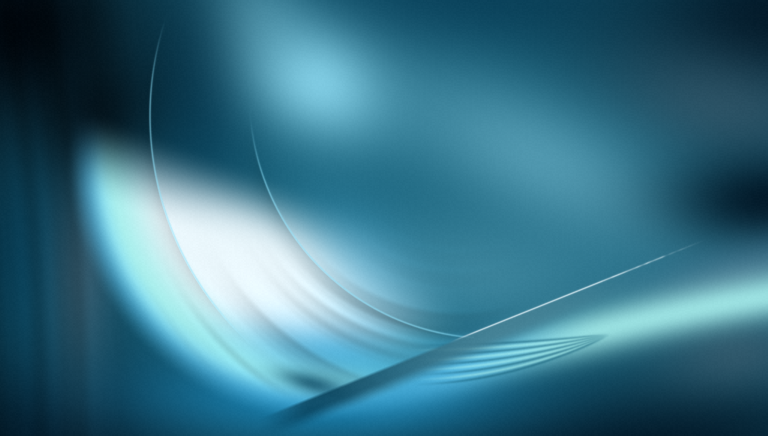
This background is drawn by a WebGL 1 fragment shader. Its source:

```glsl
precision highp float;
// Abstract teal backdrop: soft elliptical glows over a dark base, a luminous
// crescent bounded by a circle, silky arcs, and a diagonal ribbon at lower right.
// Positions are in canvas heights, with the origin at the lower left.
uniform vec2 u_resolution;

#define ASPECT 1.766
#define RIM_CENTRE vec2(0.751, 0.629)
#define RIM_RADIUS 0.567
#define OUTER_ARC vec3(1.055, 0.735, 0.710)
#define INNER_ARC vec3(1.129, 0.779, 0.555)
#define LINE_WIDTH 0.0024
#define SILK_FREQUENCY 65.0
#define SILK_STRENGTH 0.38
#define STRANDS 9
#define GRAIN 0.012

const vec3 BLACK = vec3(0.00, 0.025, 0.05);
const vec3 NAVY = vec3(0.01, 0.10, 0.16);
const vec3 DEEP = vec3(0.03, 0.25, 0.35);
const vec3 TEAL = vec3(0.09, 0.38, 0.48);
const vec3 SLATE = vec3(0.23, 0.36, 0.43);
const vec3 MIST = vec3(0.34, 0.62, 0.71);
const vec3 SKY = vec3(0.52, 0.82, 0.91);
const vec3 AZURE = vec3(0.10, 0.53, 0.73);
const vec3 CYAN = vec3(0.38, 0.78, 0.95);
const vec3 MINT = vec3(0.66, 0.94, 0.93);
const vec3 WHITE = vec3(0.92, 0.97, 0.99);

float hash(vec2 p) {
  return fract(sin(dot(p, vec2(127.1, 311.7))) * 43758.5453);
}

float noise(float x) {
  float cell = floor(x);
  return mix(hash(vec2(cell, 0.0)), hash(vec2(cell + 1.0, 0.0)), smoothstep(0.0, 1.0, x - cell));
}

float bell(float x) {
  return exp(-x * x);
}

// Blends a soft ellipse, tilted by a slope, into the colour.
void glow(inout vec3 col, vec2 p, vec2 centre, vec2 radii, float slope, vec3 tint, float amount) {
  vec2 d = p - centre;
  d.y -= slope * d.x;
  d /= radii;
  col = mix(col, tint, amount * exp(-dot(d, d)));
}

vec3 backdrop(vec2 p) {
  vec3 col = TEAL;
  glow(col, p, vec2(1.05, 1.02), vec2(0.45, 0.17), 0.0, DEEP, 0.9);
  glow(col, p, vec2(0.45, 0.78), vec2(0.15, 0.32), 0.0, DEEP, 0.85);
  glow(col, p, vec2(1.80, 0.96), vec2(0.42, 0.25), 0.0, NAVY, 1.0);
  glow(col, p, vec2(1.67, 0.75), vec2(0.25, 0.13), -0.2, SLATE, 0.65);
  glow(col, p, vec2(1.25, 0.63), vec2(0.36, 0.16), -0.4, MIST, 0.9);
  glow(col, p, vec2(1.78, 0.54), vec2(0.24, 0.11), 0.0, NAVY, 1.0);
  glow(col, p, vec2(0.60, 0.96), vec2(0.13, 0.14), -0.5, MIST, 0.65);
  glow(col, p, vec2(0.73, 0.81), vec2(0.16, 0.13), -0.2, SKY, 0.95);
  glow(col, p, vec2(1.10, 0.37), vec2(0.32, 0.14), -0.1, MIST, 0.55);
  glow(col, p, vec2(1.72, 0.36), vec2(0.25, 0.08), 0.25, SLATE * 1.35, 0.8);
  // Shadowed lower and left margins.
  glow(col, p, vec2(1.45, -0.04), vec2(0.70, 0.19), 0.12, NAVY, 1.0);
  glow(col, p, vec2(1.70, 0.19), vec2(0.18, 0.09), 0.1, SLATE, 0.7);
  glow(col, p, vec2(0.05, 0.00), vec2(0.50, 0.24), -0.15, NAVY, 1.0);
  glow(col, p, vec2(0.00, 0.42), vec2(0.24, 0.30), 0.0, DEEP, 0.85);
  glow(col, p, vec2(0.19, 0.38), vec2(0.07, 0.25), 0.0, SLATE, 0.8);
  glow(col, p, vec2(0.04, 0.94), vec2(0.33, 0.31), 0.0, BLACK, 1.0);
  glow(col, p, vec2(0.23, 0.74), vec2(0.13, 0.13), 0.0, BLACK, 0.65);
  float folds = noise(32.0 * (p.x + 0.08 * p.y * p.y));
  return col * (1.0 + 0.4 * (folds - 0.5) * (1.0 - smoothstep(0.1, 0.38, p.x)));
}

void crescent(inout vec3 col, vec2 p) {
  float depth = RIM_RADIUS - length(p - RIM_CENTRE);
  float top = 1.0 - smoothstep(0.49, 0.70, p.y + 0.37 * (p.x - 0.35));
  float right = 1.0 - smoothstep(0.68, 1.10, p.x + 0.35 * (p.y - 0.25));
  float body = smoothstep(-0.035, 0.055, depth) * top * right;
  vec3 light = mix(CYAN, MINT, smoothstep(0.0, 0.08, depth));
  light = mix(light, WHITE, smoothstep(0.06, 0.19, depth));
  glow(col, p, vec2(0.75, 0.09), vec2(0.40, 0.10), 0.0, AZURE, 0.85);
  col = mix(col, light, body);
  glow(col, p, vec2(0.82, 0.40), vec2(0.14, 0.13), -0.4, CYAN, 0.35);
  glow(col, p, vec2(0.60, 0.42), vec2(0.18, 0.09), -0.35, WHITE, 0.8);
  glow(col, p, vec2(0.76, 0.19), vec2(0.22, 0.07), -0.15, AZURE, 0.65);
  glow(col, p, vec2(0.72, 0.12), vec2(0.08, 0.025), -0.25, DEEP, 0.75);
  // Silk threads follow the outer arc.
  float silk = noise(SILK_FREQUENCY * length(p - OUTER_ARC.xy)) - 0.5;
  float silkMask = bell((p.x - 0.78) / 0.30) * bell((p.y - 0.22) / 0.13) * smoothstep(0.0, 0.06, depth);
  col *= 1.0 + SILK_STRENGTH * silk * silkMask;
}

void ribbon(inout vec3 col, vec2 p) {
  // Bright beam sweeping to the right edge.
  float x = p.x - 0.97;
  float beam = bell((p.y - 0.124 - 0.33 * x + 0.105 * x * x) / 0.052);
  col = mix(col, mix(CYAN, MINT, smoothstep(1.0, 1.4, p.x)), 0.88 * beam * smoothstep(0.78, 1.10, p.x));
  // Strands fan out leftward from one tip.
  float s = clamp((1.405 - p.x) / 0.47, 0.0, 1.0);
  float fade = smoothstep(0.0, 0.12, s) * (1.0 - smoothstep(0.65, 1.0, s));
  for (int i = 0; i < STRANDS; i++) {
    float k = float(i) / float(STRANDS - 1);
    float y = 0.233 - mix(0.025, 0.115, k) * s * (2.0 - s);
    vec3 tint = mix(TEAL, MINT, mod(float(i), 2.0));
    col = mix(col, tint, 0.5 * fade * bell((p.y - y) / 0.0035));
  }
  // Diagonal band with a lit upper edge that breaks up near its end.
  float d = p.y - 0.05 - 0.40 * (p.x - 0.622);
  float band = smoothstep(-0.065, -0.025, d) * (1.0 - smoothstep(-0.006, 0.004, d));
  band *= smoothstep(0.58, 0.72, p.x) * (1.0 - smoothstep(1.15, 1.55, p.x));
  col = mix(col, mix(DEEP, MIST * 0.82, smoothstep(0.7, 1.15, p.x)), 0.85 * band);
  float dash = mix(1.0, noise(p.x * 90.0), smoothstep(1.35, 1.5, p.x));
  float extent = smoothstep(1.03, 1.10, p.x) * (1.0 - smoothstep(1.45, 1.63, p.x));
  col = mix(col, WHITE, 0.7 * dash * extent * bell(d / LINE_WIDTH));
}

// Thin lit circular edge, softly shaded just outside.
void arcEdge(inout vec3 col, vec2 p, vec3 arc, float mask) {
  float d = length(p - arc.xy) - arc.z;
  col *= 1.0 - 0.14 * mask * step(0.0, d) * exp(-d / 0.025) * smoothstep(0.0, 0.004, d);
  col = mix(col, SKY * 1.08, 0.5 * mask * bell(d / LINE_WIDTH));
}

void main() {
  vec2 p = gl_FragCoord.xy / u_resolution * vec2(ASPECT, 1.0);
  vec3 col = backdrop(p);
  crescent(col, p);
  arcEdge(col, p, OUTER_ARC, smoothstep(0.18, 0.35, p.y) * (1.0 - smoothstep(0.75, 0.98, p.y)) * step(p.x, 0.9));
  arcEdge(col, p, INNER_ARC, smoothstep(0.20, 0.24, p.y) * (1.0 - smoothstep(0.55, 0.76, p.y)) * step(p.x, 1.09));
  ribbon(col, p);
  col += GRAIN * (hash(floor(p * 290.0)) - 0.5);
  gl_FragColor = vec4(clamp(col, 0.0, 1.0), 1.0);
}
```
